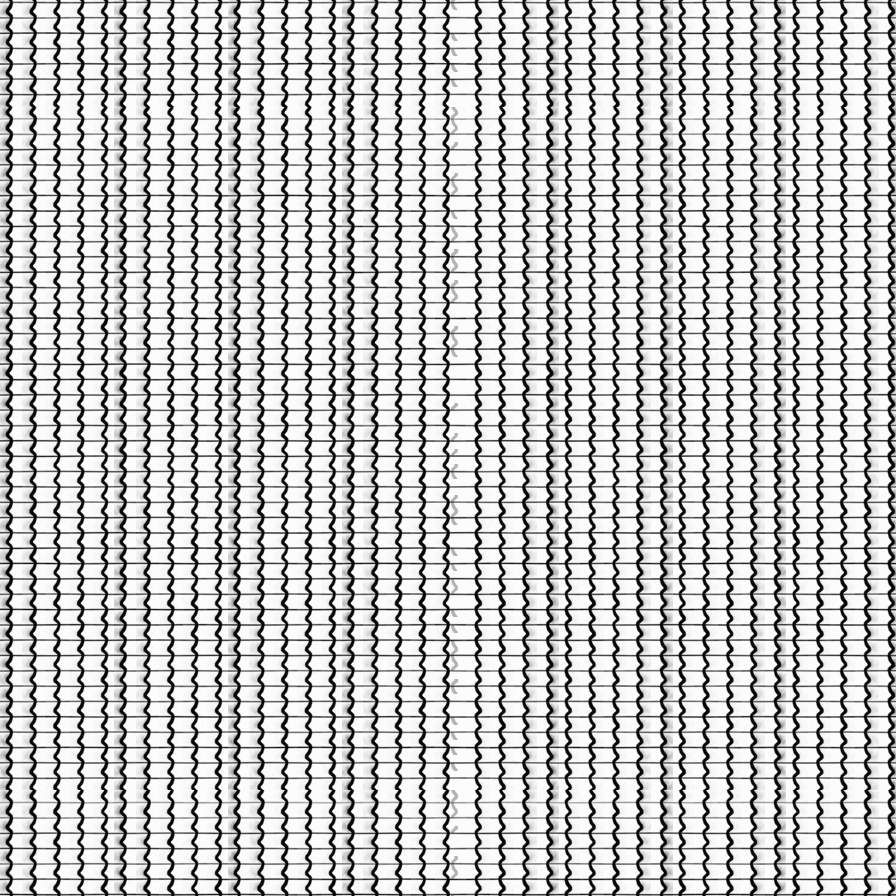
Give the GLSL for this pattern, as a three.js fragment shader.

```glsl
#define AXIS 0.5026
#define GROUP 0.1271
#define FIRST 0.0042
#define PITCH 0.02656
#define CELL 0.01711
#define WRAP 0.763
#define SEAM 0.8809
#define BULGE 0.0021
#define RIB_HALF 0.0016
#define ROW_HALF 0.00075
#define SOFT 0.001
#define INK 0.02

varying vec2 vUv;

const float TAU = 6.28319;

float hash(vec2 p) {
  return fract(sin(dot(p, vec2(127.1, 311.7))) * 4375.85);
}

// Layered sines in 0..1, for uneven ink.
float ripple(vec2 p) {
  float s = sin(p.x * 1.7 + 2.1 * sin(p.y * 0.9));
  s += 0.6 * sin(p.y * 2.3 + 1.4 * sin(p.x * 1.3));
  s += 0.4 * sin(dot(p, vec2(3.1, 4.3)));
  return 0.5 + 0.25 * s;
}

// Sideways swing of a rib over one cell, t running downward.
float ribSwing(float t) {
  return BULGE * (0.2 * sin(2.0 * TAU * t) - cos(TAU * (t - 0.06)));
}

float stroke(float dist, float halfWidth) {
  return 1.0 - smoothstep(halfWidth - SOFT, halfWidth + SOFT, abs(dist));
}

void main() {
  // Columns: groups of five, mirrored about a vertical axis.
  float side = step(AXIS, vUv.x);
  float away = abs(vUv.x - AXIS) - FIRST;
  float margin = 0.5 * (GROUP - 4.0 * PITCH);
  float group = floor((away + margin) / GROUP);
  float local = away - group * GROUP;
  float slot = clamp(floor(local / PITCH + 0.5), 0.0, 4.0);
  float column = group * 5.0 + slot;

  // Rows: 44 lines per wrap, with cut cells at the seam.
  float rowPos = (mod(SEAM - vUv.y, WRAP) - 0.01367) / CELL;
  float t = fract(rowPos);
  float row = floor(rowPos);
  float nearRow = floor(rowPos + 0.5);

  // Wavy vertical ribs, corrected for slope and swelling mid-cell.
  float swing = ribSwing(t);
  float slope = (ribSwing(t + 0.02) - swing) / (0.02 * CELL);
  float outward = local - slot * PITCH - swing;
  float swell = 0.00035 * sin(0.5 * TAU * t) + 0.0004 * (hash(vec2(slot, row)) - 0.5);
  float rib = stroke(outward / sqrt(1.0 + slope * slope), RIB_HALF + swell);

  // The first rib beyond the axis survives only as faint dashes.
  float worn = side * (1.0 - step(0.5, column));
  float dash = 0.3 * step(0.55, hash(vec2(7.0, floor(rowPos * 2.0))));
  rib *= mix(1.0, dash, worn);

  // Thin horizontal lines with slight tilt and uneven ink.
  float wobble = 0.0002 * sin(vUv.x * 47.0 + nearRow * 2.4);
  float line = stroke((rowPos - nearRow) * CELL + wobble, ROW_HALF);
  float rowInk = mix(0.68, 0.95, hash(vec2(nearRow, 3.0)));
  rowInk *= mix(0.6, 1.0, smoothstep(0.0, 2.0, nearRow));
  rowInk *= 0.82 + 0.3 * ripple(vec2(column * 2.7 + local * 60.0, nearRow * 1.9));
  line *= min(rowInk, 1.0) * step(-0.5, rowPos) * step(rowPos, 43.5);

  // Grey smudges on the outer side, strongest at the last slots.
  float strength = 0.1 + 0.28 * step(2.5, slot) + 0.3 * step(3.5, slot);
  float cellFade = smoothstep(0.0, 0.35, t) * (1.0 - 0.6 * smoothstep(0.7, 1.0, t));
  float grain = 0.45 + 0.75 * ripple(vec2(vUv.x * 420.0, rowPos * 3.7));
  float smudge = strength * cellFade * grain * exp(-max(outward, 0.0) / 0.006);
  smudge *= smoothstep(-SOFT, SOFT, outward) * (1.0 - worn);

  float paper = 0.99 - 0.02 * smoothstep(0.8, 1.0, ripple(vUv * vec2(310.0, 190.0)));
  float clear = (1.0 - rib) * (1.0 - line) * (1.0 - clamp(smudge, 0.0, 0.75));
  gl_FragColor = vec4(vec3(mix(INK, paper, clear)), 1.0);
}
```
